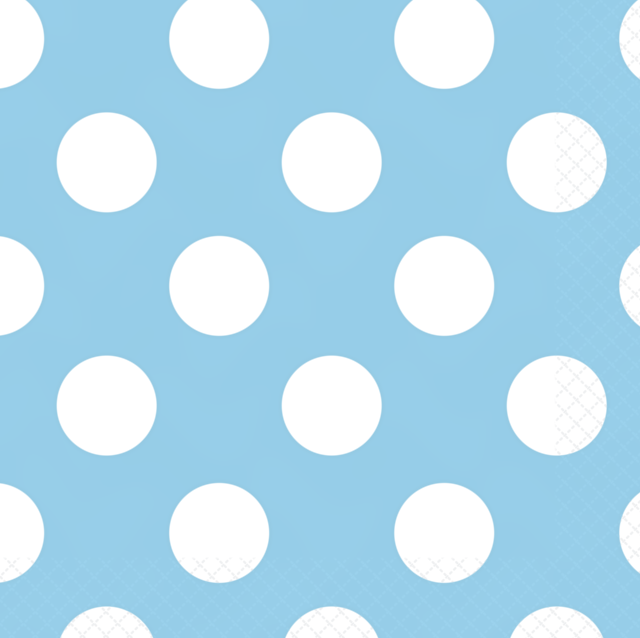
This pattern is drawn by a WebGL 1 fragment shader. Its source:

```glsl
precision highp float;

uniform vec2 u_resolution;

const vec3 SKY = vec3(0.59, 0.805, 0.91);
const vec3 RIM = vec3(0.58, 0.785, 0.88);
const vec3 PAPER = vec3(1.0);

// Signed distance to the nearest dot of a staggered grid
float dotDistance(vec2 p, vec2 pitch, vec2 origin, float radius) {
  float row = floor((p.y - origin.y) / pitch.y + 0.5);
  float stagger = mod(row, 2.0) * 0.5;
  // The fourth row sits slightly high
  float lift = 0.006 * (1.0 - step(0.5, abs(row - 3.0)));
  float x = (p.x - origin.x) / pitch.x - stagger;
  x = (fract(x + 0.5) - 0.5) * pitch.x;
  float y = p.y - origin.y - row * pitch.y + lift;
  return length(vec2(x, y)) - radius;
}

// Short dashes along parallel lines: q.x runs across, q.y along
float stitches(vec2 q, float lineGap, float dashGap, float soft) {
  float across = abs(fract(q.x / lineGap) - 0.5) * lineGap;
  float along = abs(fract(q.y / dashGap) - 0.5) * dashGap;
  float d = length(vec2(across, max(along - 0.0013, 0.0))) - 0.0017;
  return 1.0 - smoothstep(-soft, soft, d);
}

// Two crossing sets of dashes form diamonds
float diamondEmboss(vec2 p, float soft) {
  vec2 q = vec2(p.x + p.y, p.x - p.y) * 0.70711;
  float rising = stitches(q, 0.026, 0.0087, soft);
  float falling = stitches(q.yx, 0.026, 0.0087, soft);
  return max(rising, falling);
}

// Embossed band along the right and lower sides
float borderMask(vec2 p, vec2 start, float soft) {
  vec2 inside = smoothstep(start - soft, start + soft, p);
  return max(inside.x, inside.y);
}

// Faint unevenness from layered sines
float mottling(vec2 p) {
  float broad = sin(p.x * 19.0 + 2.0 * sin(p.y * 13.0));
  float fine = sin(p.y * 41.0 + 1.5 * sin(p.x * 33.0));
  return 0.6 * broad + 0.4 * fine;
}

void main() {
  float pixel = 1.0 / u_resolution.x;
  vec2 p = vec2(gl_FragCoord.x, u_resolution.y - gl_FragCoord.y) * pixel;

  float d = dotDistance(p, vec2(0.3516, 0.193), vec2(-0.0091, 0.0607), 0.0781);
  float cover = 1.0 - smoothstep(-pixel, pixel, d);

  // Blue ground with a thin dull rim around each dot
  vec3 ground = SKY + 0.003 * mottling(p);
  ground = mix(ground, RIM, 0.6 * (1.0 - smoothstep(0.0, 0.008, d)));

  // Pressed texture, greyer on the dots and paler on the ground
  float emboss = diamondEmboss(p, pixel * 0.9);
  emboss *= borderMask(p, vec2(0.868, 0.872), 0.003);
  ground += 0.016 * emboss;
  vec3 dotColor = PAPER - vec3(0.065, 0.06, 0.055) * emboss;

  gl_FragColor = vec4(mix(ground, dotColor, cover), 1.0);
}
```
